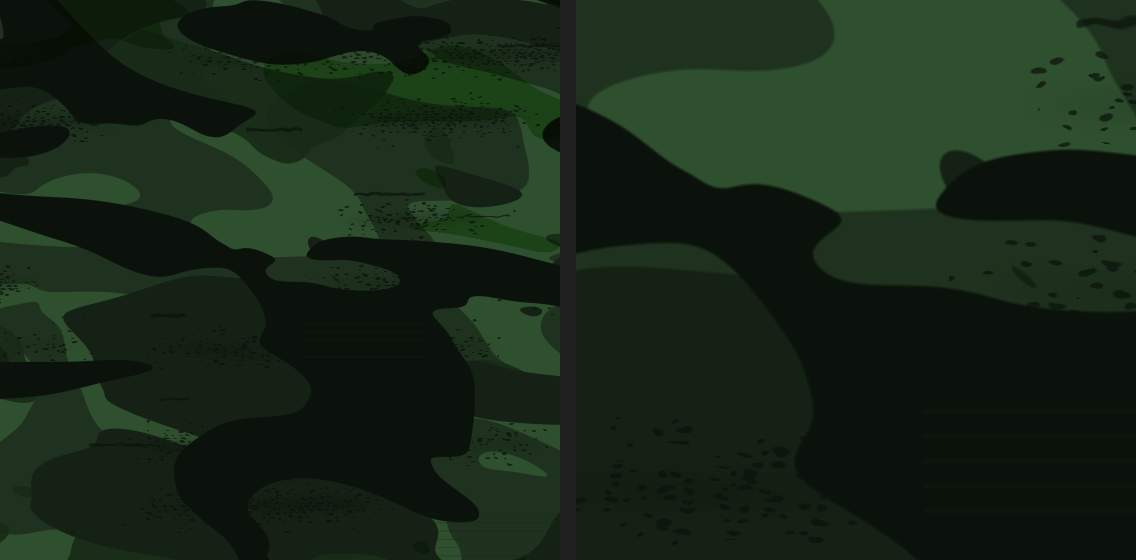
Left: the whole. Right: its middle third, enlarged.
Write a three.js fragment shader that draws this pattern.

```glsl
// Woodland camouflage: flat green tones layered by thresholding warped gradient
// noise, stretched sideways. Green glaze, dry-brush flecks, soft smears and thin
// horizontal strokes are then laid over the flat shapes.
varying vec2 vUv;

const vec3 BLACK_GREEN = vec3(0.043, 0.072, 0.042);
const vec3 DARK_GREEN  = vec3(0.078, 0.130, 0.078);
const vec3 SHADE_GREEN = vec3(0.094, 0.168, 0.094);
const vec3 BASE_GREEN  = vec3(0.120, 0.198, 0.120);
const vec3 LIGHT_GREEN = vec3(0.185, 0.315, 0.185);
const vec3 GLAZE       = vec3(0.60, 0.82, 0.50);
const float EDGE = 0.0013;

vec2 hash22(vec2 p) {
  vec3 q = fract(p.xyx * vec3(0.1031, 0.1030, 0.0973));
  q += dot(q, q.yzx + 33.33);
  return fract((q.xx + q.yz) * q.zy);
}

float cornerSlope(vec2 cell, vec2 offset) {
  return dot(normalize(hash22(cell) - 0.5 + 1e-4), offset);
}

float noise(vec2 p) {
  vec2 i = floor(p), f = fract(p), e = vec2(1.0, 0.0);
  vec2 u = f * f * f * (f * (f * 6.0 - 15.0) + 10.0);
  float low  = mix(cornerSlope(i, f), cornerSlope(i + e.xy, f - e.xy), u.x);
  float high = mix(cornerSlope(i + e.yx, f - e.yx), cornerSlope(i + e.xx, f - e.xx), u.x);
  return mix(low, high, u.y);
}

// Warped noise plus a gentle banding that spreads the shapes evenly.
float camoField(vec2 p, vec2 scale, float seed) {
  vec2 q = p * scale + seed * vec2(17.3, 9.1);
  q.y += 0.9 * p.x;
  q += 1.1 * vec2(noise(q * 0.9 + 31.4), noise(q * 0.9 + 57.7));
  float bands = sin(6.2832 * (p.y * scale.y * 0.6 + p.x * 0.5 + seed * 0.37));
  return noise(q) + 0.17 * noise(q * 2.3 + 11.2) + 0.12 * bands;
}

// Coverage with an even edge width, from the local slope of the field.
float camoMask(vec2 p, vec2 scale, float seed, float level) {
  float e = 0.001;
  float f = camoField(p, scale, seed);
  vec2 slope = vec2(camoField(p + vec2(e, 0.0), scale, seed),
                    camoField(p + vec2(0.0, e), scale, seed)) - f;
  return smoothstep(-EDGE, EDGE, (f - level) / max(length(slope) / e, 0.15));
}

// Small flattened grains, one per staggered cell.
float flecks(vec2 p, vec2 cells, float density, float seed) {
  vec2 q = p * cells;
  q.x += 5.0 * hash22(vec2(floor(q.y), seed)).x;
  vec2 id = floor(q);
  vec2 place = hash22(id + seed), kind = hash22(id + seed + 71.0);
  vec2 d = fract(q) - 0.5 - 0.3 * (place - 0.5);
  d.y += 0.5 * d.x * (kind.x - 0.5);
  float grain = length(d / mix(vec2(0.16, 0.2), vec2(0.36, 0.36), kind.x));
  return (1.0 - smoothstep(0.7, 1.2, grain)) * step(kind.y, density);
}

// Patchy horizontal bands where the dry brush touched.
float brushBands(vec2 p, float thickness) {
  float total = 0.0;
  for (int i = 0; i < 7; i++) {
    float k = float(i);
    float y = (k + 0.2 + 0.6 * hash22(vec2(k, 4.0)).x) / 7.0;
    float d = (p.y - y + 0.012 * noise(vec2(p.x * 4.0, k + 0.5))) / thickness;
    float patches = smoothstep(-0.08, 0.28, noise(vec2(p.x * 2.7 + k * 5.3, k * 7.3 + 0.4)));
    total = max(total, exp(-d * d) * patches);
  }
  return total;
}

float stroke(vec2 p, vec2 center, float halfLength, float radius) {
  vec2 d = abs(p - center) - vec2(halfLength, 0.0);
  return 1.0 - smoothstep(-EDGE, EDGE, length(vec2(max(d.x, 0.0), d.y)) - radius);
}

// Faint parallel lines inside a box.
float ruling(vec2 p, vec2 center, vec2 halfSize, float spacing) {
  vec2 inside = step(abs(p - center), halfSize);
  float d = abs(fract(p.y / spacing) - 0.5) * spacing;
  return inside.x * inside.y * (1.0 - smoothstep(0.0005, 0.0019, d));
}

void main() {
  vec2 p = vUv;
  vec2 broad = vec2(2.6, 5.4);

  // Flat camouflage layers, from the ground up
  vec3 color = mix(BASE_GREEN, LIGHT_GREEN, camoMask(p, broad, 3.0, 0.034));
  color = mix(color, SHADE_GREEN, 0.95 * camoMask(p, broad * 1.15, 8.0, 0.22));
  color = mix(color, DARK_GREEN, camoMask(p, broad, 5.0, 0.12));
  color = mix(color, BLACK_GREEN, camoMask(p, broad * 0.95, 1.0, 0.125));

  // Clear green glaze, mostly in the upper half
  float glazeLevel = 0.19 + 0.4 * (1.0 - smoothstep(0.5, 0.64, p.y));
  color *= mix(vec3(1.0), GLAZE, camoMask(p, broad * 1.2, 13.0, glazeLevel));

  // Ruled lines, soft smears and dry-brush grains
  float lines = ruling(p, vec2(0.65, 0.39), vec2(0.11, 0.035), 0.0148)
              + ruling(p, vec2(0.86, 0.05), vec2(0.16, 0.045), 0.0148);
  color = mix(color, DARK_GREEN, 0.25 * lines);
  color = mix(color, BLACK_GREEN, 0.28 * brushBands(p, 0.014));
  vec2 rough = p + 0.004 * vec2(noise(p * 70.0), noise(p * 70.0 + 23.5));
  float density = 0.75 * brushBands(p, 0.024);
  float grains = max(flecks(rough, vec2(62.0, 150.0), density, 2.0),
                     flecks(rough + 0.37, vec2(85.0, 190.0), density, 9.0));
  color = mix(color, BLACK_GREEN, 0.72 * grains);

  // Long thin strokes
  for (int i = 0; i < 8; i++) {
    vec2 r = hash22(vec2(float(i), 19.0)), s = hash22(vec2(float(i), 43.0));
    vec2 center = vec2(r.x, (float(i) + r.y) / 8.0);
    float mark = stroke(rough, center, mix(0.02, 0.08, s.x), mix(0.001, 0.003, s.y));
    color = mix(color, BLACK_GREEN, 0.7 * mark);
  }
  gl_FragColor = vec4(color, 1.0);
}
```
